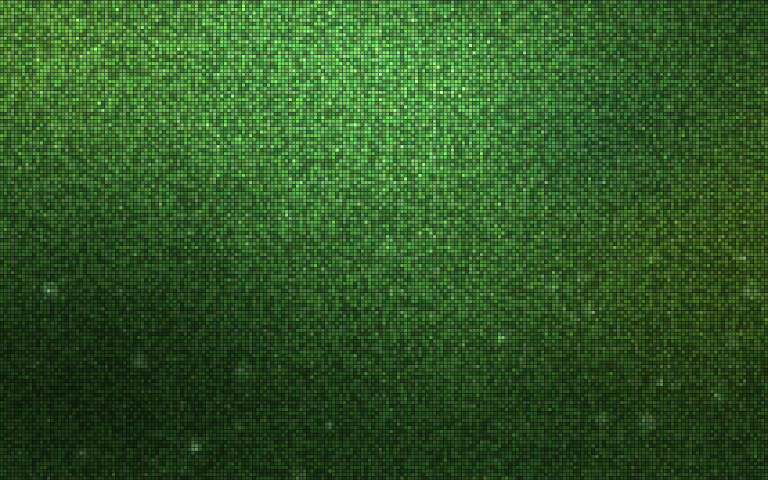
Give the GLSL for this background, as a Shadertoy shader.

```glsl
// A green mosaic of tiny glittering tiles, lit from the top centre, with pale specks.

float hash(vec2 p) {
    vec3 q = fract(vec3(p.xyx) * 0.1031);
    q += dot(q, q.yzx + 33.33);
    return fract((q.x + q.y) * q.z);
}

vec2 gradient(vec2 cell) {
    float angle = 6.2832 * hash(cell);
    return vec2(cos(angle), sin(angle));
}

float gradientNoise(vec2 p) {
    vec2 i = floor(p), f = fract(p);
    vec2 w = f * f * f * (f * (f * 6.0 - 15.0) + 10.0);
    vec2 e = vec2(1.0, 0.0);
    float low = mix(dot(gradient(i), f), dot(gradient(i + e), f - e), w.x);
    float high = mix(dot(gradient(i + e.yx), f - e.yx), dot(gradient(i + 1.0), f - 1.0), w.x);
    return mix(low, high, w.y);
}

// Soft elliptical glow
float glow(vec2 uv, vec2 center, vec2 size) {
    vec2 d = (uv - center) / size;
    return exp(-dot(d, d));
}

void mainImage(out vec4 fragColor, in vec2 fragCoord) {
    float aspect = iResolution.x / iResolution.y;

    // Square tiles, counted from the lower left
    float tilesAcross = 213.0;
    vec2 grid = fragCoord / iResolution.x * tilesAcross;
    vec2 tile = floor(grid);
    vec2 tileUv = (tile + 0.5) / tilesAcross * vec2(1.0, aspect);
    vec2 p = tileUv * vec2(aspect, 1.0);

    // Broad light and cloudy mottling
    float olive = glow(tileUv, vec2(0.96, 0.47), vec2(0.22, 0.35));
    float warmCorner = glow(tileUv, vec2(0.02, 0.93), vec2(0.24, 0.28));
    float teal = glow(tileUv, vec2(0.8, 0.7), vec2(0.12, 0.15));
    float light = 0.195 + 0.12 * smoothstep(0.1, 0.9, tileUv.y);
    light += 0.26 * glow(tileUv, vec2(0.46, 0.87), vec2(0.31, 0.31));
    light += 0.11 * glow(tileUv, vec2(0.56, 0.45), vec2(0.24, 0.28));
    light += 0.12 * warmCorner + 0.05 * olive - 0.06 * teal;
    light -= 0.05 * glow(tileUv, vec2(0.12, 0.22), vec2(0.26, 0.25));
    light -= 0.06 * glow(tileUv, vec2(0.97, 0.97), vec2(0.16, 0.2));
    float clouds = gradientNoise(p * 5.0 + 3.7) + 0.6 * gradientNoise(p * 13.0);
    light *= 1.0 + 0.09 * clouds;

    // Hue shifts from teal through green to olive
    vec3 tint = vec3(0.5 + 0.08 * light, 1.0, 0.36 + 0.2 * light);
    tint += olive * vec3(0.11, -0.02, -0.1);
    tint += warmCorner * vec3(0.06, 0.0, -0.05);
    tint += teal * vec3(-0.06, 0.0, 0.08);

    // Random tile brightness with occasional glints
    float shade = 0.69 + 0.59 * hash(tile + 17.0);
    float glint = smoothstep(0.93, 1.0, hash(tile + 91.0));
    vec3 color = light * tint * (shade + 0.3 * glint);
    color += (hash(tile + 53.0) - 0.5) * light * vec3(0.12, 0.0, -0.08);
    color += glint * light * vec3(0.18, 0.08, 0.14);

    // Pale specks scattered over the lower two thirds
    for (int i = 0; i < 38; i++) {
        vec2 seed = vec2(float(i) * 3.7 + 5.0, 29.0);
        vec2 center = vec2(hash(seed) * aspect, 0.72 * hash(seed + 11.0));
        float radius = mix(0.006, 0.015, hash(seed + 23.0));
        float strength = mix(0.06, 0.2, hash(seed + 37.0));
        float speck = glow(p, center, vec2(radius));
        color += speck * strength * vec3(0.85, 1.0, 0.85) * shade;
    }

    // Dark joints, averaged over the width of a pixel
    float pixel = tilesAcross / iResolution.x;
    vec2 inside = clamp((0.4 - abs(fract(grid) - 0.5)) / pixel + 0.5, 0.0, 1.0);
    color *= mix(0.58, 1.3, inside.x * inside.y);
    fragColor = vec4(clamp(color, 0.0, 1.0), 1.0);
}
```
